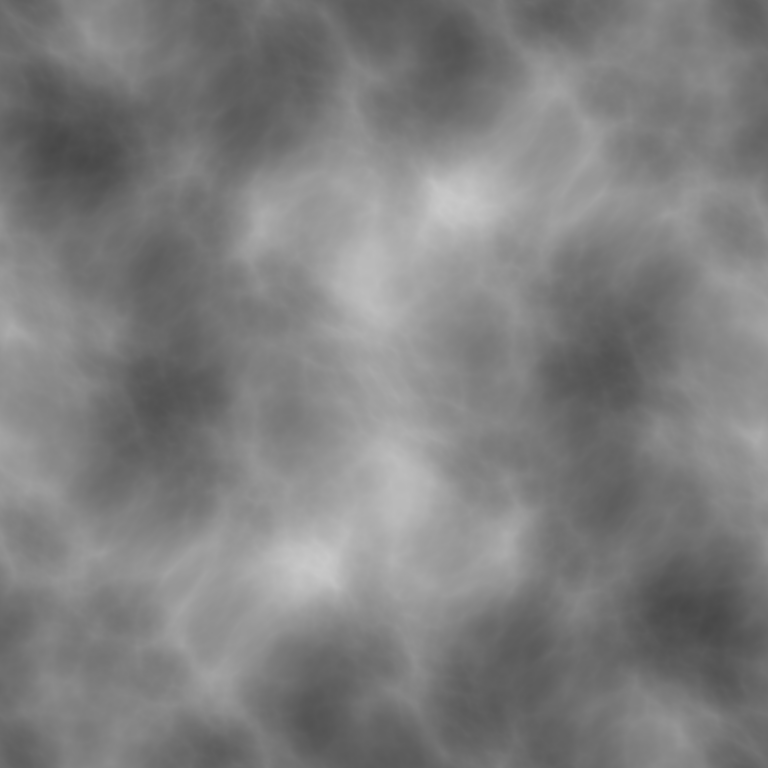
Give the GLSL for this texture, as a Shadertoy shader.

```glsl
// Soft grey tiling clouds: broad light and dark banks under crossed cellular wisps, point-symmetric.
#define MEAN_GREY 0.488
#define BANK_GAIN 1.04
#define PUFF_GAIN 1.0
#define WISP_GAIN 0.28
#define WISP_CELLS 6.0
#define WISP_OCTAVES 5
#define WISP_FALLOFF 0.48
#define CELL_MEAN 0.197
#define JITTER 0.95
#define WARP 0.018
#define SEED 3.7

const float TAU = 6.28318;
const int PUFFS = 10;

// Compact puffs: offset from the centre, tightness, brightness.
const vec4 puffs[PUFFS] = vec4[PUFFS](
    vec4(0.105, 0.24, 14.0, 0.20),
    vec4(-0.155, 0.195, 14.0, 0.13),
    vec4(-0.05, 0.15, 14.0, 0.09),
    vec4(-0.396, 0.29, 10.0, -0.12),
    vec4(0.138, 0.08, 14.0, -0.07),
    vec4(0.223, 0.07, 20.0, 0.05),
    vec4(0.35, 0.09, 12.0, -0.08),
    vec4(-0.20, 0.34, 7.0, -0.11),
    vec4(0.10, 0.42, 9.0, -0.08),
    vec4(-0.344, 0.474, 12.0, 0.08));

vec2 hash2(vec2 id) {
    vec2 k = vec2(dot(id, vec2(127.1, 311.7)), dot(id, vec2(269.5, 183.3)));
    return fract(sin(k + SEED) * 43758.5);
}

// Squared distance to the nearest wrapped point: round dark pits, bright creases.
float cellular(vec2 uv, float cells) {
    vec2 p = uv * cells;
    vec2 base = floor(p);
    float nearest = 8.0;
    for (int y = -1; y <= 1; y++)
    for (int x = -1; x <= 1; x++) {
        vec2 id = base + vec2(x, y);
        vec2 offset = 0.5 + (hash2(mod(id, cells) + cells * 1.3) - 0.5) * JITTER;
        vec2 d = id + offset - p;
        nearest = min(nearest, dot(d, d));
    }
    return nearest;
}

// Each octave is bent, shifted and crossed with its half-turn, so creases overlap softly.
float wisps(vec2 p) {
    p += WARP * (sin(TAU * 2.0 * p.yx) + 0.5 * sin(TAU * 3.0 * (p.yx + p)));
    float sum = 0.0, weight = 1.0, cells = WISP_CELLS;
    for (int i = 0; i < WISP_OCTAVES; i++) {
        vec2 shift = hash2(vec2(cells, 5.0));
        float crossed = 0.5 * (cellular(shift + p, cells) + cellular(shift - p, cells));
        sum += weight * (crossed - CELL_MEAN);
        weight *= WISP_FALLOFF;
        cells *= 2.0;
    }
    return sum;
}

// Broad banks from low harmonics that are even about the centre.
float banks(vec2 p) {
    vec2 c1 = cos(TAU * p), c2 = cos(2.0 * TAU * p), s1 = sin(TAU * p);
    float along = 0.028 * c1.x + 0.021 * c2.x;
    float across = 0.038 * c1.y - 0.039 * c2.y;
    float mixed = c2.x * (0.073 * c1.y + 0.029 * c2.y) - 0.018 * c1.x * c2.y;
    return along + across + mixed + 0.05 * s1.x * s1.y;
}

// Periodic round bump with its peak of one at the origin.
float bump(vec2 p, float tightness) {
    vec2 fall = cos(TAU * p) - 1.0;
    return exp(tightness * (fall.x + fall.y));
}

float puffLight(vec2 p) {
    float sum = 0.0;
    for (int i = 0; i < PUFFS; i++) {
        vec4 puff = puffs[i];
        sum += puff.w * (bump(p - puff.xy, puff.z) + bump(p + puff.xy, puff.z));
    }
    return sum;
}

void mainImage(out vec4 fragColor, in vec2 fragCoord) {
    vec2 p = fragCoord / iResolution.xy - 0.5;
    float grey = MEAN_GREY + BANK_GAIN * banks(p) + PUFF_GAIN * puffLight(p)
               + WISP_GAIN * wisps(p);
    fragColor = vec4(vec3(clamp(grey, 0.0, 1.0)), 1.0);
}
```
